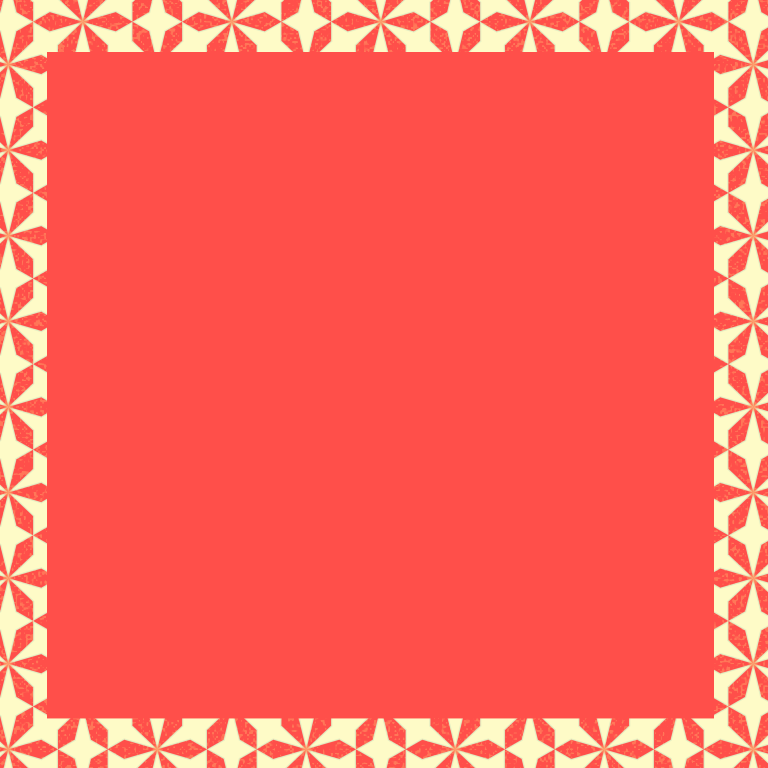
Give the GLSL for this background, as a Shadertoy shader.

```glsl
// A flat coral panel framed by a cream border of six-petalled flowers.
// The flowers sit on a triangular lattice; each petal is a kite, folded
// from one sector by mirror symmetry, with a fine rim and a printed grain.

#define PANEL_MIN vec2(0.0612, 0.0645)
#define PANEL_MAX vec2(0.9297, 0.9323)
#define LATTICE_ORIGIN vec2(0.0108, 0.9160)
#define LATTICE_CELL vec2(0.1940, 0.11146)
#define PETAL_HALF_WIDTH 0.112
#define RIM_WIDTH 0.014
#define GRAIN_SCALE 42.0
#define GRAIN_STRENGTH 0.5

const float SQRT3 = 1.7320508;
const vec3 CORAL  = vec3(1.00, 0.31, 0.29);
const vec3 CREAM  = vec3(0.995, 0.985, 0.78);
const vec3 SAGE   = vec3(0.89, 0.93, 0.76);
const vec3 ORANGE = vec3(1.00, 0.62, 0.40);

float hash(vec2 p) {
    vec3 h = fract(vec3(p.xyx) * 0.1031);
    h += dot(h, h.yzx + 33.33);
    return fract((h.x + h.y) * h.z);
}

float valueNoise(vec2 p) {
    vec2 cell = floor(p), f = fract(p);
    f = f * f * (3.0 - 2.0 * f);
    float low  = mix(hash(cell), hash(cell + vec2(1, 0)), f.x);
    float high = mix(hash(cell + vec2(0, 1)), hash(cell + vec2(1, 1)), f.x);
    return mix(low, high, f.y);
}

// Offset from the nearest flower centre; neighbours are one unit apart.
vec2 nearestFlower(vec2 p) {
    vec2 size = vec2(SQRT3, 1.0);
    vec2 a = mod(p + 0.5 * size, size) - 0.5 * size;
    vec2 b = mod(p, size) - 0.5 * size;
    return dot(a, a) < dot(b, b) ? a : b;
}

// Signed distance to six kites whose tips meet those of adjoining flowers.
float petalDistance(vec2 p) {
    vec2 mirror = vec2(-0.5, 0.5 * SQRT3);
    p = abs(p);
    p -= 2.0 * max(dot(p, mirror), 0.0) * mirror;
    p.y = abs(p.y);

    float tip = 1.0 / SQRT3;
    vec2 shoulder = vec2(tip - SQRT3 * PETAL_HALF_WIDTH, PETAL_HALF_WIDTH);
    float innerEdge = dot(p, normalize(vec2(-shoulder.y, shoulder.x)));
    float outerEdge = dot(p - vec2(tip, 0.0), vec2(0.5, 0.5 * SQRT3));
    return max(innerEdge, outerEdge);
}

vec3 flowerPattern(vec2 uv, float pixel) {
    vec2 p = (uv - LATTICE_ORIGIN) / LATTICE_CELL * vec2(SQRT3, 1.0);
    vec2 flower = nearestFlower(p);
    float d = petalDistance(flower);
    float blur = 0.7 * pixel / LATTICE_CELL.y;

    // Grain inside the petals
    float grain = valueNoise((p + 20.0) * GRAIN_SCALE);
    vec3 petal = mix(CORAL, ORANGE, GRAIN_STRENGTH * smoothstep(0.55, 0.85, grain));

    // Pale rim, petals, then the warm heart where the petals converge
    vec3 colour = mix(SAGE, CREAM, smoothstep(-blur, blur, d - RIM_WIDTH));
    colour = mix(petal, colour, smoothstep(-blur, blur, d));
    float heart = 1.0 - smoothstep(0.015, 0.075, length(flower));
    return mix(colour, ORANGE, 0.75 * heart);
}

void mainImage(out vec4 fragColor, in vec2 fragCoord) {
    vec2 uv = fragCoord / iResolution.xy;
    float pixel = 1.0 / min(iResolution.x, iResolution.y);

    // Panel mask over the border
    vec2 halfSize = 0.5 * (PANEL_MAX - PANEL_MIN);
    vec2 inset = abs(uv - 0.5 * (PANEL_MIN + PANEL_MAX)) - halfSize;
    float outside = smoothstep(-0.5 * pixel, 0.5 * pixel, max(inset.x, inset.y));

    fragColor = vec4(mix(CORAL, flowerPattern(uv, pixel), outside), 1.0);
}
```
